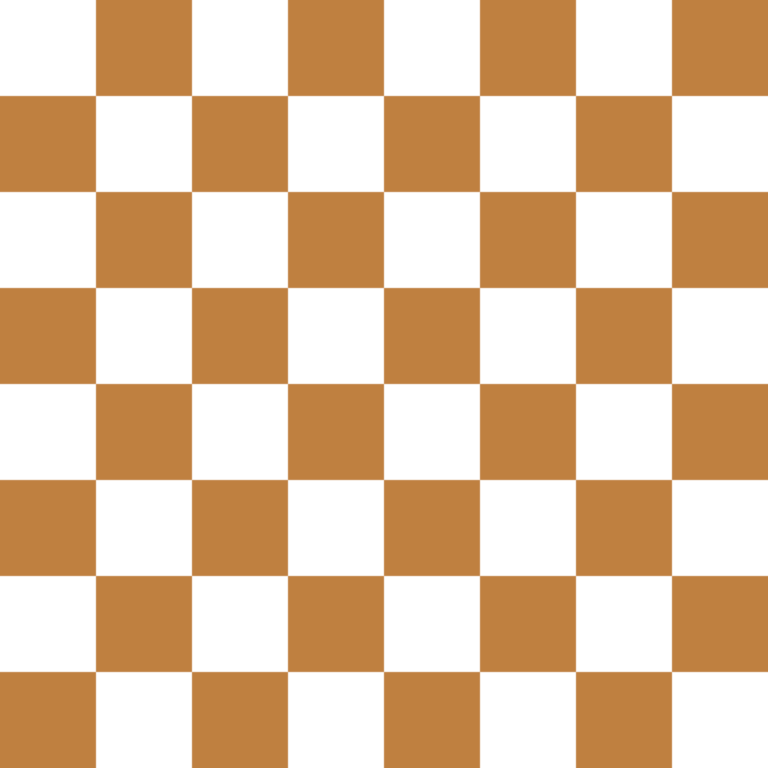
This pattern is drawn by a WebGL 2 fragment shader. Its source:

```glsl
#version 300 es
precision highp float;

uniform vec2 u_resolution;
out vec4 fragColor;

// Signed distance to the nearest cell edge, positive in even cells
vec2 alternatingDistance(vec2 cell) {
    return 0.5 - abs(mod(cell + 0.5, 2.0) - 1.0);
}

void main() {
    vec2 cell = 8.0 * gl_FragCoord.xy / u_resolution;
    vec2 softness = 8.0 / u_resolution;

    // Keep the outer border free of edge smoothing
    vec2 inner = clamp(cell, 0.5, 7.5);
    vec2 even = smoothstep(-softness, softness, alternatingDistance(inner));

    // Brown where column and row have the same parity
    float checker = mix(1.0 - even.x, even.x, even.y);

    vec3 white = vec3(1.0);
    vec3 brown = vec3(0.75, 0.5, 0.25);
    fragColor = vec4(mix(white, brown, checker), 1.0);
}
```
